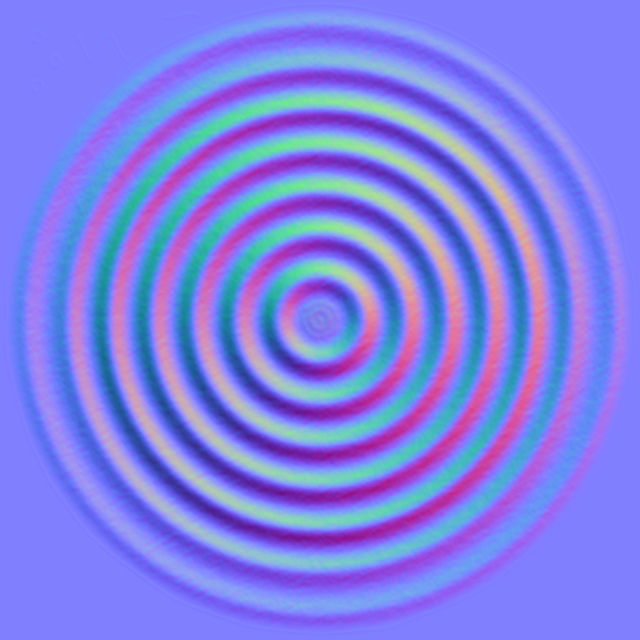
This texture map is drawn by a WebGL 1 fragment shader. Its source:

```glsl
precision highp float;
uniform vec2 u_resolution;

const float TAU = 6.2831853;

float hash(vec2 p) {
  vec3 q = fract(vec3(p.xyx) * 0.1031);
  q += dot(q, q.yzx + 33.33);
  return fract((q.x + q.y) * q.z);
}

float noise(vec2 p) {
  vec2 i = floor(p);
  vec2 f = fract(p);
  f = f * f * (3.0 - 2.0 * f);
  return mix(mix(hash(i), hash(i + vec2(1.0, 0.0)), f.x),
             mix(hash(i + vec2(0.0, 1.0)), hash(i + 1.0), f.x), f.y);
}

// Fine diagonal streaks that roughen the surface
float grain(vec2 p) {
  vec2 along = vec2(p.x + 0.6 * p.y, p.y - 0.6 * p.x);
  return noise(along * vec2(62.0, 125.0)) + 0.4 * noise(p * 190.0);
}

// Signed tilt: positive faces outward, negative faces the centre
float rippleTilt(float r) {
  float w = TAU * (r - 0.081) / 0.0654;
  float skew = 0.2 + 1.15 * r;
  float wave = cos(w - skew * 0.5 * (1.0 - cos(w)));
  wave = sign(wave) * pow(abs(wave), 0.9);
  float strength = wave > 0.0 ? 0.8 : 0.68;
  float outer = mix(1.0, 0.42, smoothstep(0.34, 0.45, r));
  return wave * strength * outer * smoothstep(0.012, 0.055, r)
       * (1.0 - smoothstep(0.465, 0.495, r));
}

// Thin embossed groove around a contour at distance d
float groove(float d) {
  return exp(-pow(d / 0.0025, 2.0));
}

// Faint worm-like marks in the upper left corner
float cornerMarks(vec2 p) {
  float phase = (p.x - 0.118) * 115.0;
  float slope = 2.3 * cos(phase);
  float curve = (p.y - 0.926 - 0.02 * sin(phase + 1.8)) / sqrt(1.0 + slope * slope);
  float mark = groove(curve) * smoothstep(0.115, 0.125, p.x)
             * (1.0 - smoothstep(0.2, 0.21, p.x));
  float shelf = p.y - 0.975 - 0.003 * sin(p.x * 90.0);
  mark += groove(shelf) * smoothstep(0.25, 0.26, p.x)
        * (1.0 - smoothstep(0.3, 0.33, p.x));
  for (int i = 0; i < 3; i++) {
    float k = float(i);
    vec2 spot = vec2(0.058 + 0.028 * mod(k, 2.0), 0.942 - 0.038 * k);
    mark += groove(length(p - spot) - 0.008);
  }
  return mark;
}

// Small surface relief added to the smooth ripples
float relief(vec2 p) {
  float r = length(p - 0.5);
  float disc = 1.0 - smoothstep(0.46, 0.495, r);
  float rim = groove(r - 0.494 + 0.006 * noise(p * 18.0));
  float core = cos(r * TAU / 0.014) * (1.0 - smoothstep(0.015, 0.04, r));
  return 0.00055 * disc * grain(p) + 0.00014 * rim
       + 0.00022 * core + 0.00012 * cornerMarks(p);
}

void main() {
  vec2 uv = gl_FragCoord.xy / u_resolution;
  vec2 offset = uv - 0.5;
  float r = length(offset);
  vec2 outward = offset / max(r, 0.0001);

  // Slope of the relief by central differences
  vec2 e = vec2(0.0016, 0.0);
  vec2 bump = vec2(relief(uv - e.xy) - relief(uv + e.xy),
                   relief(uv - e.yx) - relief(uv + e.yx)) / (2.0 * e.x);

  // Pack the tilt into red and green, the facing into blue
  vec2 tilt = outward * rippleTilt(r) + bump;
  float facing = 1.0 - 0.62 * dot(tilt, tilt);
  facing -= 0.08 * (1.0 - smoothstep(0.01, 0.04, r));
  gl_FragColor = vec4(clamp(vec3(0.5 + 0.5 * tilt, facing), 0.0, 1.0), 1.0);
}
```
